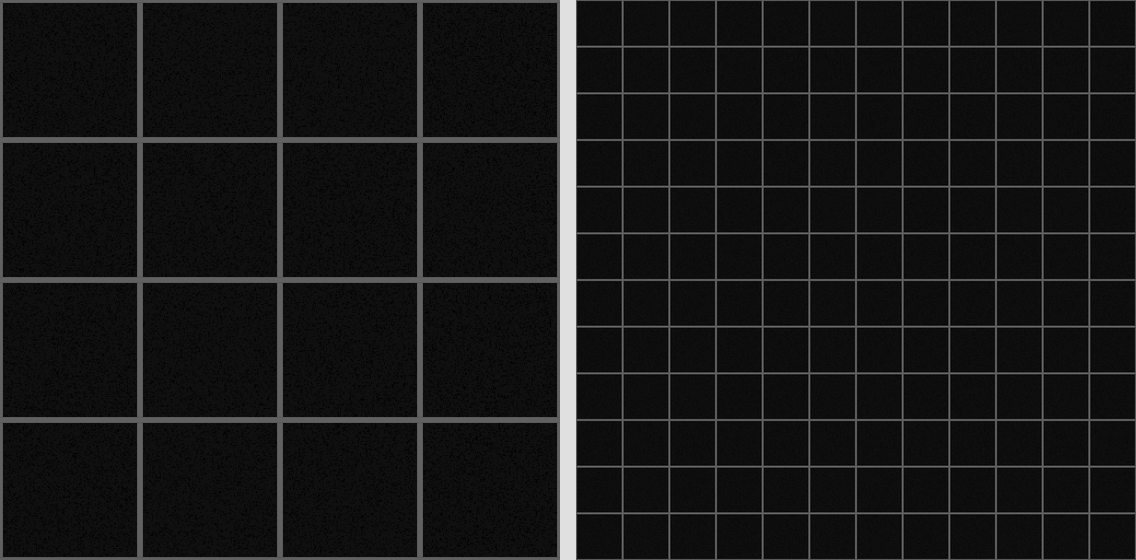
Left, the tile; right, the same tile 3 across and 3 down.
Write a Shadertoy shader that draws this pattern.

```glsl
#define TILES 4.0
#define JOINT_HALF_WIDTH 0.00521
#define JOINT_COLOR vec3(0.38)
#define TILE_COLOR vec3(0.064)
#define SPECK_COLOR vec3(0.014)
#define GRAIN 512.0
#define SPECK_DENSITY 0.19
#define DENSITY_VARIATION 0.05
#define CROSSING_SHADE 0.12

float hash(vec2 p) {
    vec3 q = fract(vec3(p.xyx) * 0.1031);
    q += dot(q, q.yzx + 33.33);
    return fract((q.x + q.y) * q.z);
}

// One grain: 1 for a dark speck, else a faint mottling
float grain(vec2 cell, float density) {
    float h = hash(mod(cell, GRAIN));
    return h < density ? 1.0 : 0.12 * hash(mod(cell, GRAIN) + 71.0);
}

// Wrapping grain, blended across one pixel at cell borders
float speckle(vec2 uv, float pixel, float density) {
    vec2 p = uv * GRAIN - 0.5;
    vec2 cell = floor(p);
    vec2 f = clamp((fract(p) - 0.5) / (pixel * GRAIN) + 0.5, 0.0, 1.0);
    float low = mix(grain(cell, density), grain(cell + vec2(1, 0), density), f.x);
    float high = mix(grain(cell + vec2(0, 1), density), grain(cell + 1.0, density), f.x);
    return mix(low, high, f.y);
}

void mainImage(out vec4 fragColor, in vec2 fragCoord) {
    vec2 uv = fragCoord / iResolution.xy;
    float pixel = 1.0 / iResolution.y;

    // Speckled tile faces, each with its own density
    vec2 tile = mod(floor(uv * TILES), TILES);
    float density = SPECK_DENSITY + DENSITY_VARIATION * (hash(tile + 5.0) - 0.5);
    vec3 color = mix(TILE_COLOR, SPECK_COLOR, speckle(uv, pixel, density));

    // Joints centred on the tile borders
    vec2 toBorder = (0.5 - abs(fract(uv * TILES) - 0.5)) / TILES;
    vec2 joint = clamp((JOINT_HALF_WIDTH - toBorder) / pixel + 0.5, 0.0, 1.0);

    // Faint rim where the horizontal joint passes over the vertical one
    float rim = 1.0 - smoothstep(0.0, 0.0015, abs(toBorder.y - JOINT_HALF_WIDTH));
    vec3 jointColor = JOINT_COLOR * (1.0 - CROSSING_SHADE * rim * joint.x);

    color = mix(color, jointColor, max(joint.x, joint.y));
    fragColor = vec4(color, 1.0);
}
```
